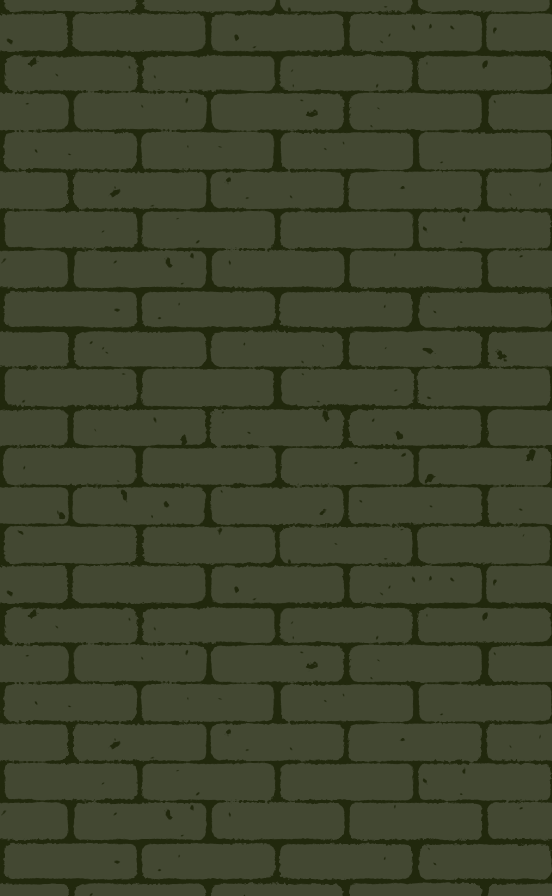
Write a WebGL 1 fragment shader that draws this texture.

```glsl
precision highp float;
// Worn brick wall in running bond: rounded, rough-edged faces over dark mortar.
// Each brick is a rounded-box distance bent by noise, with random chips cut out.
// Lengths are in course heights; the wear repeats after one canvas width.

uniform vec2 u_resolution;

#define COURSES 14.0              // courses per canvas width of height
#define COLUMNS 4.0               // bricks across the canvas
#define FIRST_SEAM 0.325          // depth of the first full seam below the top
#define JOINT vec2(0.066, 0.026)  // half widths of upright and level joints
#define CORNER 0.21               // corner radius of a face
#define ROUGHNESS 0.075           // depth of the ragged edge
#define CHIP_CHANCE 0.42
#define FACE_COLOR vec3(0.262, 0.282, 0.198)
#define MORTAR_COLOR vec3(0.130, 0.155, 0.050)

float hash(vec2 p) {
  vec3 q = fract(vec3(p.xyx) * 0.1031);
  q += dot(q, q.yzx + 33.33);
  return fract((q.x + q.y) * q.z);
}

float noise(vec2 p) {
  vec2 i = floor(p), f = fract(p);
  f = f * f * (3.0 - 2.0 * f);
  float near = mix(hash(i), hash(i + vec2(1.0, 0.0)), f.x);
  float far = mix(hash(i + vec2(0.0, 1.0)), hash(i + vec2(1.0, 1.0)), f.x);
  return mix(near, far, f.y);
}

float roundedBox(vec2 p, vec2 halfSize, float radius) {
  vec2 q = abs(p) - halfSize + radius;
  return length(max(q, 0.0)) + min(max(q.x, q.y), 0.0) - radius;
}

// Signed distance to the nearest chip, negative inside
float chips(vec2 p, vec2 id, vec2 halfSize, float grain) {
  float nearest = 1.0;
  for (int i = 0; i < 5; i++) {
    vec2 seed = id * 7.0 + vec2(float(i) * 31.7, 53.0);
    if (hash(seed) > CHIP_CHANCE) continue;
    vec2 center = vec2(hash(seed + 3.1), hash(seed + 8.7)) * 1.8 - 0.9;
    float angle = 6.2832 * hash(seed + 5.3);
    float size = mix(0.016, 0.085, pow(hash(seed + 11.9), 4.0));
    float c = cos(angle), s = sin(angle);
    vec2 q = mat2(c, -s, s, c) * (p - center * halfSize);
    q.x *= 0.55;
    nearest = min(nearest, length(q) - size * (0.5 + grain));
  }
  return nearest;
}

void main() {
  // Courses are counted downward from the top edge
  vec2 fromTop = vec2(gl_FragCoord.x, u_resolution.y - gl_FragCoord.y);
  vec2 wall = fromTop / u_resolution.x * COURSES - vec2(0.04, FIRST_SEAM);
  wall.y = mod(wall.y, COURSES);
  float pixel = COURSES / u_resolution.x;

  // Running bond: even courses start half a brick along
  float brickLength = COURSES / COLUMNS;
  float course = floor(wall.y);
  float along = wall.x / brickLength + 0.5 * (1.0 - mod(course, 2.0));
  vec2 id = vec2(mod(floor(along), COLUMNS), course);
  vec2 local = (vec2(fract(along), fract(wall.y)) - 0.5) * vec2(brickLength, 1.0);

  // Size and position vary by brick; some courses have a thicker seam on top
  vec2 vary = vec2(hash(id + 17.0), hash(id + 41.0));
  float thickSeam = 0.075 * pow(hash(vec2(course, 71.0)), 3.0);
  vec2 halfSize = 0.5 * vec2(brickLength, 1.0) - JOINT - 0.012 * vary.yx;
  halfSize.y -= 0.5 * thickSeam;
  vec2 shift = (vary - 0.5) * vec2(0.045, 0.018) + vec2(0.0, 0.5 * thickSeam);
  vec2 p = local - shift;

  // Ragged outline: slow waves plus fine crumbling that comes and goes
  float grain = noise(wall * 17.0);
  float crumble = smoothstep(0.3, 0.8, noise(wall * 1.7 + 29.0));
  float ragged = (noise(wall * 3.0 + 7.0) - 0.5) * 0.035;
  ragged += (grain * 0.65 + noise(wall * 33.0) * 0.35 - 0.5)
          * ROUGHNESS * mix(0.4, 1.3, crumble);
  float radius = CORNER * mix(0.75, 1.2, hash(id + 97.0));
  float face = roundedBox(p, halfSize, radius) + ragged;

  // Mortar shows around the face and through its chips
  float mortar = max(face, -chips(p, id, halfSize, grain));
  float cover = smoothstep(-0.75 * pixel, 0.75 * pixel, mortar);
  gl_FragColor = vec4(mix(FACE_COLOR, MORTAR_COLOR, cover), 1.0);
}
```
